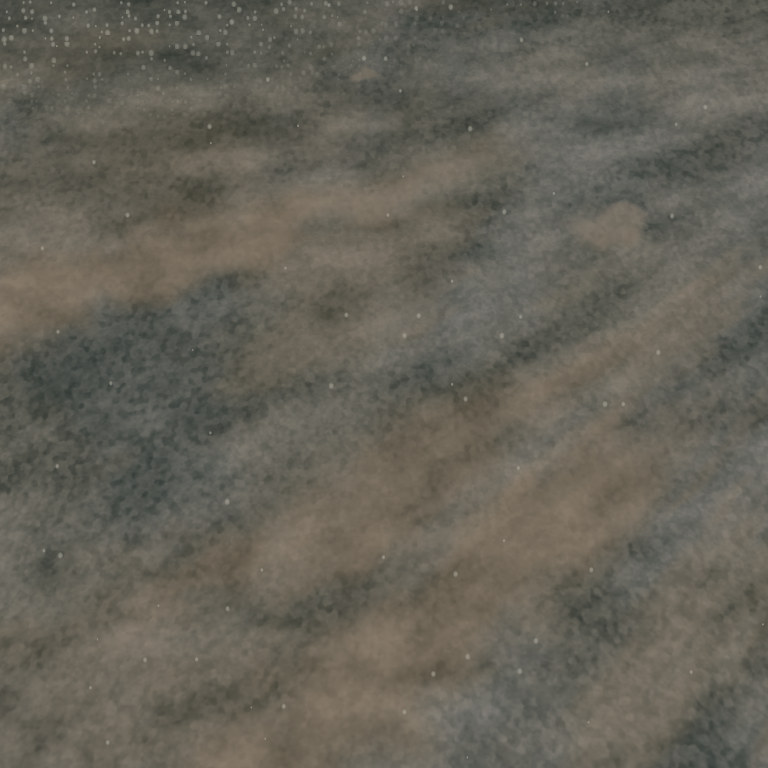
Give the GLSL for this texture, as a WebGL 2 fragment shader.

```glsl
#version 300 es
precision highp float;
// Worn gravel ground with dusty tracks fanning out from a far point, dark grit and pale chips.
uniform vec2 u_resolution;
out vec4 fragColor;

const vec3 DARK_GRIT = vec3(0.285, 0.295, 0.265);
const vec3 PALE_DUST = vec3(0.495, 0.475, 0.435);
const vec3 EARTH_TINT = vec3(0.034, 0.002, -0.022);
const vec3 SLATE_TINT = vec3(-0.010, 0.000, 0.012);
const vec2 FAR_POINT = vec2(1.7, 1.15);

float hash(vec2 p) {
  vec3 q = fract(p.xyx * vec3(0.1031, 0.1030, 0.0973));
  q += dot(q, q.yzx + 33.33);
  return fract((q.x + q.y) * q.z);
}

vec2 hash2(vec2 p) {
  return vec2(hash(p), hash(p + 57.3));
}

// Smooth value noise, 0 to 1
float noise(vec2 p) {
  vec2 i = floor(p);
  vec2 f = fract(p);
  f = f * f * (3.0 - 2.0 * f);
  float low = mix(hash(i), hash(i + vec2(1, 0)), f.x);
  float high = mix(hash(i + vec2(0, 1)), hash(i + vec2(1, 1)), f.x);
  return mix(low, high, f.y);
}

// Layered noise centred on zero
float layers(vec2 p) {
  float sum = 0.0;
  float weight = 0.5;
  for (int i = 0; i < 4; i++) {
    sum += weight * (noise(p) - 0.5);
    p = mat2(1.6, 1.2, -1.2, 1.6) * p + 19.7;
    weight *= 0.55;
  }
  return sum;
}

// Cellular grains: soft blend of the random tones of nearby cells, centred on zero
float grains(vec2 p) {
  vec2 cell = floor(p);
  float tone = 0.0;
  float total = 0.0;
  for (int y = -1; y <= 1; y++) {
    for (int x = -1; x <= 1; x++) {
      vec2 id = cell + vec2(x, y);
      vec2 d = id + hash2(id) - p;
      float w = exp(-5.0 * dot(d, d));
      tone += w * (hash(id + 211.0) - 0.5);
      total += w;
    }
  }
  return tone / total;
}

// Sparse round chips, one at most per cell
float chips(vec2 p, float share, float radius) {
  vec2 id = floor(p);
  vec2 centre = 0.25 + 0.5 * hash2(id + 7.0);
  float size = radius * (0.5 + hash(id + 91.0));
  float d = length((fract(p) - centre) * vec2(1.0, 0.8));
  return step(1.0 - share, hash(id + 31.0)) * smoothstep(size, size * 0.3, d);
}

// Soft oval mask in any coordinates
float patchMask(vec2 p, vec2 centre, vec2 size, float softness) {
  return 1.0 - smoothstep(1.0 - softness, 1.0 + softness, length((p - centre) / size));
}

void main() {
  vec2 uv = gl_FragCoord.xy / u_resolution;
  vec2 toFar = FAR_POINT - uv;
  vec2 fan = vec2(length(toFar), atan(toFar.y, toFar.x));
  vec2 ragged = vec2(layers(uv * 9.0), layers(uv * 9.0 + 40.0));
  vec2 track = fan + ragged * vec2(0.3, 0.07);

  // Dusty earth tracks along the fan
  float earth = 0.55 * patchMask(track, vec2(1.55, 0.24), vec2(0.30, 0.050), 0.7);
  earth += 0.95 * patchMask(track, vec2(1.58, 0.315), vec2(0.36, 0.030), 0.6);
  earth += 0.90 * patchMask(track, vec2(1.40, 0.58), vec2(0.29, 0.050), 0.6);
  earth += 1.00 * patchMask(track, vec2(1.44, 0.71), vec2(0.38, 0.055), 0.6);
  earth += 0.50 * smoothstep(0.03, 0.22, layers(fan * vec2(3.0, 13.0) + 5.0));
  earth = min(earth, 1.0);

  // Broad streaks, mottling and flat bands in the distance
  float streaks = layers(fan * vec2(4.5, 22.0));
  float mottling = layers(uv * vec2(16.0, 24.0) + 3.0);
  float flats = layers(uv * vec2(10.0, 38.0) + 70.0) * smoothstep(0.5, 0.85, uv.y);

  // Grit grows toward the viewer and gathers in dark clumps
  vec2 gritUv = (uv - vec2(0.5, 0.0)) * mix(105.0, 165.0, uv.y);
  float grit = grains(gritUv * vec2(1.1, 0.9));
  float fineGrit = grains(gritUv * 1.9 + 17.0);
  float clumps = smoothstep(0.0, -0.2, streaks + 0.6 * mottling);
  float roughness = mix(1.0, 0.5, earth) * mix(1.0, 0.65, uv.y);

  float tone = 0.50 + 0.85 * streaks + 0.70 * mottling + 0.75 * flats + 0.13 * earth;
  tone += roughness * (0.42 * grit + 0.24 * fineGrit);
  tone -= clumps * roughness * (0.10 + 0.45 * max(-grit, 0.0));

  // Bare pale patches and the shaded far corner
  vec2 loose = uv + ragged * 0.09;
  float bare = patchMask(loose, vec2(0.785, 0.710), vec2(0.050, 0.019), 0.35);
  bare += patchMask(loose, vec2(0.485, 0.900), vec2(0.018, 0.009), 0.4);
  bare += 0.7 * patchMask(track, vec2(1.36, 0.325), vec2(0.20, 0.014), 0.6);
  float shade = patchMask(loose, vec2(0.05, 1.03), vec2(0.48, 0.15), 0.6);
  shade = max(shade, 0.6 * smoothstep(0.97, 1.0, loose.y) * smoothstep(0.9, 0.7, uv.x));
  tone = mix(tone, 0.88 + 0.2 * grit, 0.75 * min(bare, 1.0)) - 0.42 * shade;

  vec3 color = mix(DARK_GRIT, PALE_DUST, clamp(tone, -0.45, 1.25));
  color += EARTH_TINT * max(earth, 0.7 * min(bare, 1.0));
  color += SLATE_TINT * (1.0 - earth) * smoothstep(0.1, -0.15, layers(uv * 5.0 + 12.0));

  // Scattered stone chips, denser in the shaded corner
  float stones = 0.55 * chips(uv * 45.0, 0.035, 0.13);
  stones += 0.5 * shade * chips(uv * 110.0, 0.30, 0.35);
  color = mix(color, vec3(0.68, 0.67, 0.62), stones);
  fragColor = vec4(color, 1.0);
}
```
